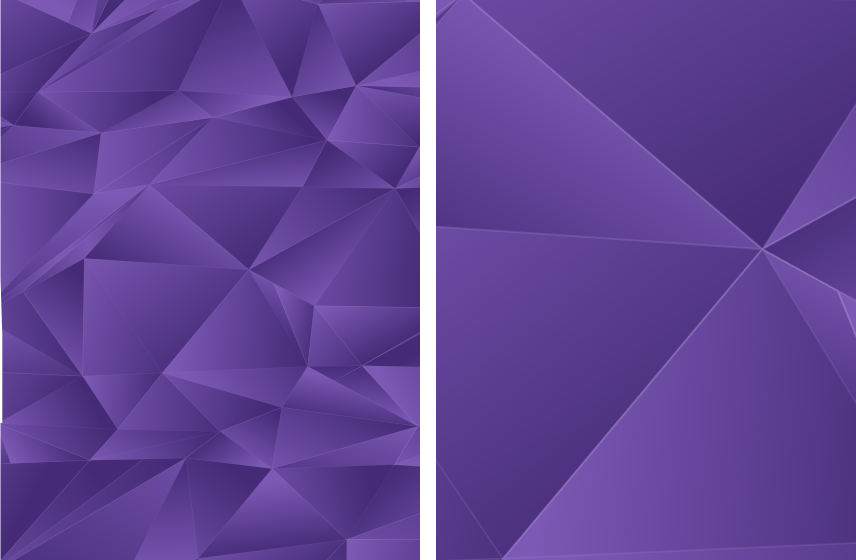
Left, the full canvas; right, a detail of the centre.
This background is drawn by a Shadertoy shader. Its source:

```glsl
// Violet low-poly facets with linear shading, hairline pale edges and a white slit at the left.

const vec3  DARK = vec3(0.268, 0.166, 0.466);
const vec3  LIGHT = vec3(0.488, 0.350, 0.708);
const vec3  EDGE_TINT = vec3(0.66, 0.56, 0.82);
const vec3  PAPER = vec3(1.0);
const float EDGE_WIDTH = 0.0015;       // lengths are fractions of the canvas width
const float EDGE_OPACITY = 0.55;
const vec2  SLIT_WIDTH = vec2(0.0012, 0.0055);   // narrow, wide
const vec3  SLIT_SPAN = vec3(0.66, 0.80, 1.007); // opening, fully open, closed
const float COLUMN = 0.26;
const float COLUMN_JITTER = 0.62;
const float PERIOD = 0.667;            // four uneven rows per vertical period
const vec4  ROW_Y = vec4(0.017, 0.212, 0.320, 0.443);
const vec4  ROW_JITTER = vec4(0.075, 0.022, 0.042, 0.022);
const vec4  ROW_SHIFT = vec4(0.0, -0.5, -0.2, -0.35);
const vec4  SHALLOW_CHANCE = vec4(0.3, 0.6, 0.55, 0.35);
const float PERIOD_LEAN = -1.0;
const float ROW_WANDER = 0.2;
const float MAX_JITTER = 0.08;
const float SPLIT_CHANCE = 0.16;
const float MIRROR_CHANCE = 0.05;
const float MEAN_TONE = 0.44;
const float TONE_SPREAD = 0.45;
const vec2  CONTRAST_RANGE = vec2(0.65, 1.1);

float hash(vec2 p) {
    vec3 q = fract(p.xyx * vec3(0.1031, 0.1030, 0.0973));
    q += dot(q, q.yzx + 33.33);
    return fract((q.x + q.y) * q.z);
}

float cross2(vec2 a, vec2 b) { return a.x * b.y - a.y * b.x; }

float area(vec2 a, vec2 b, vec2 c) { return cross2(b - a, c - a); }

float rowHeight(int j) { return float(j >> 2) * PERIOD + ROW_Y[j & 3]; }

float rowShift(int j) {
    float wander = ROW_WANDER * (hash(vec2(j, 71)) - 0.5);
    return ROW_SHIFT[j & 3] + PERIOD_LEAN * float(j >> 2) + wander;
}

// Jittered point of a leaning lattice
vec2 vertex(int i, int j) {
    vec2 id = vec2(i, j);
    float x = float(i) + rowShift(j) + COLUMN_JITTER * (hash(id + 11.0) - 0.5);
    float y = rowHeight(j) + ROW_JITTER[j & 3] * (2.0 * hash(id + 47.0) - 1.0);
    return vec2(x * COLUMN, y);
}

// Signed distance to the line a-b, positive on the inner side
float inside(vec2 p, vec2 a, vec2 b) {
    return cross2(b - a, p - a) / max(length(b - a), 1e-5);
}

// Hairline whose strength is shared by both facets meeting at a-b
float edgeLine(float d, vec2 a, vec2 b, float px) {
    float strength = mix(0.2, 1.0, hash((a + b) * 91.0));
    float cover = clamp((EDGE_WIDTH * 0.5 - abs(d)) / px + 0.5, 0.0, 1.0);
    return strength * cover * min(1.0, EDGE_WIDTH / px);
}

// Linear ramp over the extent of the facet, most often darker to the right
vec3 facetColor(vec2 p, vec2 a, vec2 b, vec2 c) {
    vec2 seed = (a + b + c) * 57.0;
    float angle = 3.1416 + 4.6 * (hash(seed) - 0.5);
    vec2 dir = vec2(cos(angle), sin(angle));
    vec3 ends = vec3(dot(a, dir), dot(b, dir), dot(c, dir));
    float low = min(ends.x, min(ends.y, ends.z));
    float high = max(ends.x, max(ends.y, ends.z));
    float t = (dot(p, dir) - low) / max(high - low, 1e-4);
    if (hash(seed + 5.0) < MIRROR_CHANCE) t = 1.0 - abs(2.0 * t - 1.0);
    float contrast = mix(CONTRAST_RANGE.x, CONTRAST_RANGE.y, hash(seed + 13.0));
    float tone = MEAN_TONE + TONE_SPREAD * (hash(seed + 29.0) - 0.5);
    return mix(DARK, LIGHT, clamp(tone + contrast * (t - 0.5), 0.0, 1.0));
}

void drawFacet(vec2 p, vec2 a, vec2 b, vec2 c, float px, inout vec4 sum, inout float line) {
    vec3 d = vec3(inside(p, a, b), inside(p, b, c), inside(p, c, a));
    float cover = clamp(min(d.x, min(d.y, d.z)) / px + 0.5, 0.0, 1.0);
    if (cover <= 0.0) return;
    sum += vec4(facetColor(p, a, b, c), 1.0) * cover;
    line = max(line, edgeLine(d.x, a, b, px));
    line = max(line, edgeLine(d.y, b, c, px));
    line = max(line, edgeLine(d.z, c, a, px));
}

// Some triangles are cut once more into slivers
void drawTriangle(vec2 p, vec2 a, vec2 b, vec2 c, float px, inout vec4 sum, inout float line) {
    vec2 seed = (a + b + c) * 33.0;
    bool split = hash(seed) < SPLIT_CHANCE;
    vec2 m = split ? mix(a, b, mix(0.2, 0.6, hash(seed + 7.0))) : b;
    drawFacet(p, a, m, c, px, sum, line);
    if (split) drawFacet(p, m, b, c, px, sum, line);
}

void mainImage(out vec4 fragColor, in vec2 fragCoord) {
    float px = 1.0 / iResolution.x;
    vec2 p = vec2(fragCoord.x, iResolution.y - fragCoord.y) * px;   // y runs downward
    int firstRow = 4 * int(floor(p.y / PERIOD));
    vec4 sum = vec4(0.0);
    float line = 0.0;
    for (int j = firstRow - 2; j <= firstRow + 4; j++) {
        if (p.y < rowHeight(j) - MAX_JITTER || p.y > rowHeight(j + 1) + MAX_JITTER) continue;
        int column = int(floor(p.x / COLUMN - rowShift(j)));
        for (int i = column - 2; i <= column + 2; i++) {
            vec2 a = vertex(i, j), b = vertex(i + 1, j);
            vec2 c = vertex(i + 1, j + 1), d = vertex(i, j + 1);
            // Pick a diagonal that keeps both halves unfolded
            bool shallow = hash(vec2(i, j) + 83.0) < SHALLOW_CHANCE[j & 3];
            if (shallow) shallow = min(area(a, b, d), area(b, c, d)) > 0.0;
            else shallow = min(area(a, b, c), area(a, c, d)) <= 0.0;
            drawTriangle(p, a, b, shallow ? d : c, px, sum, line);
            drawTriangle(p, c, d, shallow ? b : a, px, sum, line);
        }
    }
    vec3 color = sum.a > 0.0 ? sum.rgb / sum.a : mix(DARK, LIGHT, 0.5);
    color = mix(color, EDGE_TINT, EDGE_OPACITY * line);

    // White slit that widens down the left border and closes abruptly
    float open = clamp((p.y - SLIT_SPAN.x) / (SLIT_SPAN.y - SLIT_SPAN.x), 0.0, 1.0);
    open *= clamp((SLIT_SPAN.z - p.y) / px + 0.5, 0.0, 1.0);
    float slit = mix(SLIT_WIDTH.x, SLIT_WIDTH.y, open);
    fragColor = vec4(mix(color, PAPER, clamp((slit - p.x) / px + 0.5, 0.0, 1.0)), 1.0);
}
```
